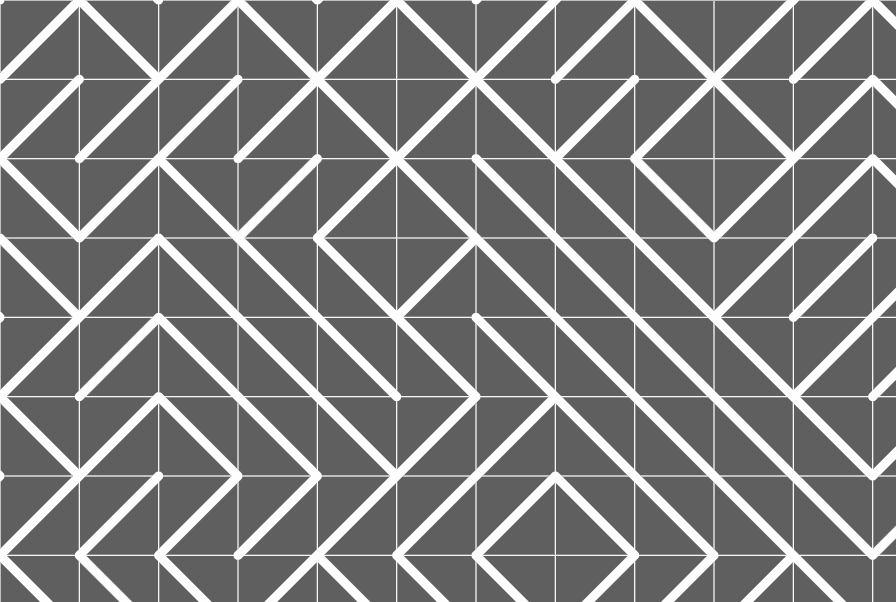
Give the GLSL for this pattern, as a WebGL 2 fragment shader.

```glsl
#version 300 es
precision highp float;
// Random diagonal maze: round-ended white strokes, one per square, over a hairline grid on grey.

#define COLUMNS 11.294        // squares across the canvas
#define STROKE_WIDTH 0.115    // in squares
#define GRID_WIDTH 0.0155     // in squares
#define RISING_SHARE 0.5      // share of squares whose stroke rises to the right
#define SEED 3.0
#define GROUND vec3(0.373)
#define INK vec3(0.995)

uniform vec2 u_resolution;
out vec4 fragColor;

float hash(vec2 cell) {
    return fract(sin(dot(cell + SEED, vec2(127.1, 311.7))) * 43758.55);
}

float segmentDistance(vec2 p, vec2 a, vec2 b) {
    vec2 ab = b - a;
    float t = clamp(dot(p - a, ab) / dot(ab, ab), 0.0, 1.0);
    return length(p - a - ab * t);
}

// Part of a pixel covered by a line whose centre lies at distance d
float lineCoverage(float d, float width, float pixel) {
    float overlap = min(d + 0.5 * pixel, 0.5 * width) - max(d - 0.5 * pixel, -0.5 * width);
    return clamp(overlap / pixel, 0.0, 1.0);
}

// Nearest stroke, including round ends that reach in from adjacent squares
float strokeDistance(vec2 p) {
    vec2 home = floor(p);
    float nearest = 2.0;
    for (int y = -1; y <= 1; y++) {
        for (int x = -1; x <= 1; x++) {
            vec2 cell = home + vec2(x, y);
            float rising = step(hash(cell), RISING_SHARE);
            vec2 start = cell + vec2(0.0, rising);
            vec2 end = cell + vec2(1.0, 1.0 - rising);
            nearest = min(nearest, segmentDistance(p, start, end));
        }
    }
    return nearest;
}

void main() {
    // Squares are counted from the top left corner
    float pixel = COLUMNS / u_resolution.x;
    vec2 p = vec2(gl_FragCoord.x, u_resolution.y - gl_FragCoord.y) * pixel;

    // Hairline grid
    vec2 toGrid = abs(p - round(p));
    float grid = max(lineCoverage(toGrid.x, GRID_WIDTH, pixel),
                     lineCoverage(toGrid.y, GRID_WIDTH, pixel));

    // Diagonal strokes
    float stroke = lineCoverage(strokeDistance(p), STROKE_WIDTH, pixel);

    fragColor = vec4(mix(GROUND, INK, max(grid, stroke)), 1.0);
}
```
